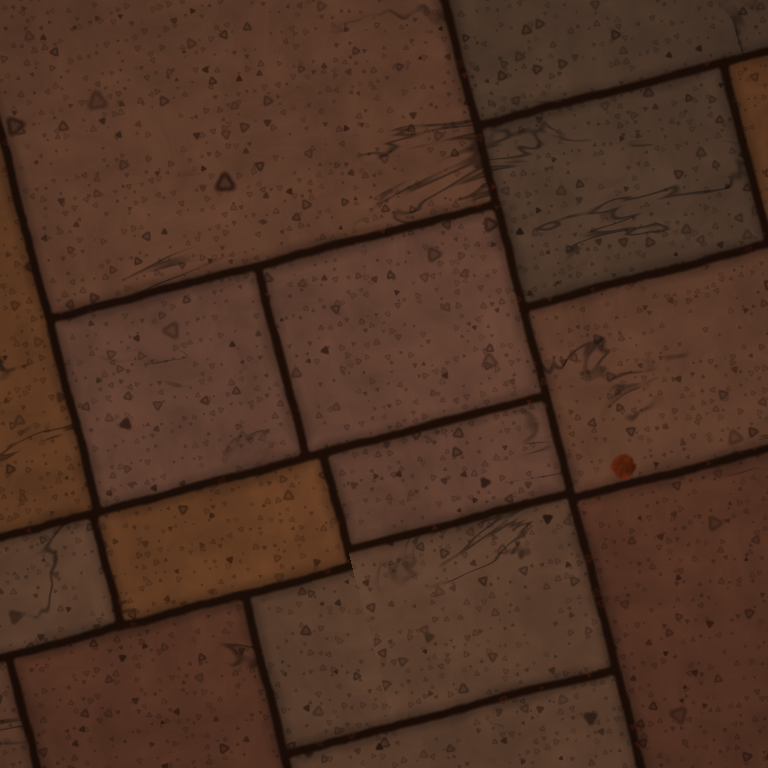
This texture is drawn by a Shadertoy shader. Its source:

```glsl
const float TILT = 0.2527;          // rotation of the paving, radians
const float JOINT = 0.0052;         // half width of a joint
const float JOINT_SOFT = 0.0028;    // softness of the joint edge
const float CORNER = 0.010;         // corner radius of a stone
const float WOBBLE = 0.0022;        // unevenness of the stone edges
const float VIGNETTE = 0.28;
const vec3 TAN   = vec3(0.365, 0.235, 0.170);
const vec3 ROSE  = vec3(0.370, 0.245, 0.190);
const vec3 SAND  = vec3(0.355, 0.245, 0.180);
const vec3 OCHRE = vec3(0.375, 0.230, 0.135);
const vec3 RUST  = vec3(0.335, 0.200, 0.142);
const vec3 SLATE = vec3(0.300, 0.218, 0.165);
const vec3 GROUT = vec3(0.105, 0.050, 0.025);
const vec3 FLECK = vec3(0.270, 0.095, 0.050);
const vec3 LEAF  = vec3(0.430, 0.165, 0.060);
const vec2 LEAF_POS = vec2(0.811, 0.392);

struct Stone { vec2 lo, hi; vec3 tint; };

vec2 hash2(vec2 p) {
    return fract(sin(vec2(dot(p, vec2(127.1, 311.7)), dot(p, vec2(269.5, 183.3)))) * 43758.5);
}

// Layered, warped sines, roughly -1 to 1
float waves(vec2 p) {
    float sum = 0.0, amp = 0.55;
    for (int i = 0; i < 6; i++) {
        p = mat2(0.8, -0.6, 0.6, 0.8) * p * 1.75 + 1.7;
        p += 0.8 * sin(p.yx * 0.7 + sum * 2.0);
        sum += amp * sin(p.x) * cos(p.y * 0.9);
        amp *= 0.65;
    }
    return sum;
}

// Scattered round pits, one at most per cell; some are hollow rings
float pits(vec2 p, float density, float maxRadius) {
    float dark = 0.0;
    vec2 cell = floor(p);
    for (int j = -1; j <= 1; j++)
    for (int i = -1; i <= 1; i++) {
        vec2 id = cell + vec2(i, j);
        vec2 kind = hash2(id + 37.0);
        vec2 offset = p - id - 0.15 - 0.7 * hash2(id);
        float bump = 1.0 + 0.18 * sin(3.0 * atan(offset.y, offset.x) + 20.0 * kind.x);
        float d = length(offset) * bump / (maxRadius * mix(0.35, 1.0, kind.x));
        float hollow = 0.6 * step(0.55, kind.x) * (1.0 - smoothstep(0.2, 0.75, d));
        float pit = (1.0 - smoothstep(0.55, 1.15, d)) * (1.0 - hollow);
        dark = max(dark, pit * step(kind.y, density) * mix(0.5, 1.0, hash2(id + 71.0).x));
    }
    return dark;
}

// Splits the slab across an axis, keeps the side holding p; true if above
bool cut(inout Stone s, vec2 p, int axis, float at) {
    bool above = p[axis] > at;
    if (above) s.lo[axis] = at; else s.hi[axis] = at;
    return above;
}

// Nested cuts lay out the stones; axis 0 runs along a course, 1 across
Stone findStone(vec2 p) {
    Stone s = Stone(vec2(-0.5), vec2(1.6), TAN);
    if (cut(s, p, 0, 0.81)) {
        if (cut(s, p, 1, 0.654)) s.tint = SLATE;
        else if (cut(s, p, 1, 0.41)) s.tint = cut(s, p, 0, 1.14) ? OCHRE : SLATE;
        else s.tint = cut(s, p, 1, 0.153) ? TAN : RUST;
    } else if (cut(s, p, 1, 0.291)) {
        if (!cut(s, p, 0, 0.207)) s.tint = OCHRE;
        else if (!cut(s, p, 1, 0.549)) { cut(s, p, 0, 0.487); s.tint = ROSE; }
    } else if (cut(s, p, 1, p.x < 0.51 ? 0.139 : 0.161)) {
        if (cut(s, p, 0, 0.51)) s.tint = ROSE;
        else s.tint = cut(s, p, 0, 0.20) ? OCHRE : SAND;
    } else if (cut(s, p, 0, 0.3635)) {
        cut(s, p, 1, -0.076);
        s.tint = SAND;
    } else s.tint = cut(s, p, 0, 0.048) ? RUST : TAN;
    return s;
}

// Depth inside the rounded outline of a stone
float depthInside(Stone s, vec2 p) {
    vec2 q = abs(p - 0.5 * (s.lo + s.hi)) - 0.5 * (s.hi - s.lo) + CORNER;
    return CORNER - length(max(q, 0.0)) - min(max(q.x, q.y), 0.0);
}

void mainImage(out vec4 fragColor, in vec2 fragCoord) {
    vec2 uv = fragCoord / iResolution.xy;
    float c = cos(TILT), s = sin(TILT);
    vec2 p = vec2(c * uv.x + s * uv.y, c * uv.y - s * uv.x);
    vec2 wobbled = p + WOBBLE * vec2(waves(p * 14.0), waves(p * 14.0 + 9.0));
    Stone stone = findStone(wobbled);
    float depth = depthInside(stone, wobbled);
    vec2 grain = p + 7.0 * hash2(floor((stone.lo + stone.hi) * 50.0));

    // Mottled face
    vec3 col = stone.tint * (1.0 + 0.06 * waves(grain * 5.0) + 0.07 * waves(grain * 28.0));

    // Pits of three sizes
    float pit = 0.65 * pits(grain * 10.0, 0.22, 0.14);
    pit = max(pit, 0.5 * pits(grain * 32.0, 0.42, 0.24));
    pit = max(pit, 0.28 * pits(grain * 75.0, 0.5, 0.36));
    col *= 1.0 - pit * vec3(0.9, 1.0, 1.05);

    // Broken cracks along the course
    float ridge = abs(waves(grain * vec2(3.5, 7.0)));
    float crack = (1.0 - smoothstep(0.0, 0.07, ridge)) * smoothstep(0.1, 0.5, waves(grain * 4.0 + 20.0));
    col *= 1.0 - 0.38 * crack;

    // Worn edges, then the joint with reddish flecks
    col *= mix(0.72, 1.0, smoothstep(0.0, 0.022, depth + 0.004 * waves(p * 18.0)));
    float soft = max(JOINT_SOFT, 1.0 / iResolution.y);
    vec3 grout = mix(GROUT, FLECK, 0.7 * pits(p * 60.0, 0.16, 0.4));
    col = mix(grout, col, smoothstep(JOINT - soft, JOINT + soft, depth));

    // Fallen leaf fragment
    float leaf = length((uv - LEAF_POS) * vec2(1.0, 0.9)) + 0.003 * waves(uv * 60.0);
    col = mix(col, LEAF * (0.8 + 0.3 * waves(uv * 50.0)), 1.0 - smoothstep(0.012, 0.017, leaf));

    vec2 centred = uv - 0.5;
    fragColor = vec4(col * (1.0 - VIGNETTE * dot(centred, centred)), 1.0);
}
```
